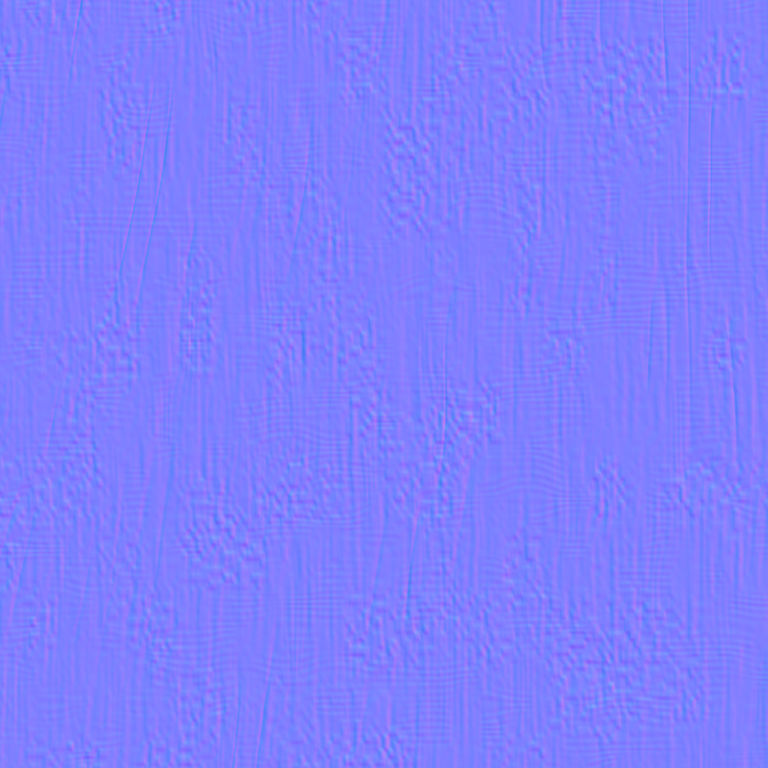
A WebGL 2 fragment shader for this texture map:

```glsl
#version 300 es
precision highp float;
// Tangent-space normal map of rough, brushed wood with upright grain.
// A height field is summed from stretched noise, faint regular fringes, pits
// and leaning cracks; its slopes are then encoded as colour.

uniform vec2 u_resolution;
out vec4 outColor;

const float TAU = 6.2831853;

// Integer hash of a lattice cell, 0..1
float hash(ivec2 cell) {
    uvec2 v = uvec2(cell) * 1664525u + 1013904223u;
    v.x += v.y * 1664525u;
    v.y += v.x * 1664525u;
    v ^= v >> 16u;
    v.x += v.y * 1664525u;
    v.y += v.x * 1664525u;
    v ^= v >> 16u;
    return float((v.x ^ v.y) >> 8u) / 16777216.0;
}

// Value noise around zero with a quintic fade, so that slopes stay smooth
float noise(vec2 p) {
    ivec2 cell = ivec2(floor(p));
    vec2 f = fract(p);
    f = f * f * f * (f * (f * 6.0 - 15.0) + 10.0);
    float low = mix(hash(cell), hash(cell + ivec2(1, 0)), f.x);
    float high = mix(hash(cell + ivec2(0, 1)), hash(cell + ivec2(1, 1)), f.x);
    return mix(low, high, f.y) - 0.5;
}

// Soft patches in which a layer shows, 0..1
float patches(vec2 p) {
    return smoothstep(-0.2, 0.35, noise(p));
}

// Short grooves along the contours of long noise that leans on the left
float cracks(vec2 p) {
    float lean = 0.2 * (1.0 - 1.15 * p.x);
    vec2 q = vec2(p.x - (p.y - 0.5) * lean, p.y);
    q.x += 0.02 * noise(p * vec2(5.0, 5.0) + 11.0);
    float d = noise(q * vec2(34.0, 4.0) + 37.0);
    return exp(-d * d * 130.0) * patches(q * vec2(13.0, 5.0) + 53.0);
}

float height(vec2 p) {
    // Sway of the fibres, broad and fine
    vec2 q = p;
    q.x += 0.016 * noise(p * vec2(4.0, 4.0) + 5.0)
         + 0.004 * noise(p * vec2(22.0, 20.0) + 17.0);

    float grain = 0.00085 * noise(q * vec2(135.0, 15.0) + 71.0);

    // Evenly spaced fringes, upright and level, in small patches
    float upright = 0.00010 * sin(TAU * (104.0 * p.x + 1.6 * noise(p * vec2(30.0, 9.0) + 93.0)))
                  * patches(p * vec2(34.0, 13.0) + 101.0);
    float level = 0.00008 * sin(TAU * (104.0 * p.y + 1.6 * noise(p * vec2(16.0, 30.0) + 127.0)))
                * patches(p * vec2(28.0, 24.0) + 149.0);

    // Fine pits, clustered along the grain
    float pits = 0.0013 * noise(q * vec2(165.0, 105.0) + 173.0)
               * (0.2 + 0.8 * patches(p * vec2(19.0, 11.0) + 191.0));
    return grain + upright + level + pits - 0.0007 * cracks(p);
}

void main() {
    vec2 p = gl_FragCoord.xy / u_resolution;

    // Central differences over a fixed fraction of the canvas
    vec2 e = vec2(0.001, 0.0);
    vec2 slope = vec2(height(p + e.xy) - height(p - e.xy),
                      height(p + e.yx) - height(p - e.yx)) / (2.0 * e.x);

    vec3 normal = normalize(vec3(-slope, 1.0));
    outColor = vec4(normal * 0.5 + 0.5, 1.0);
}
```
